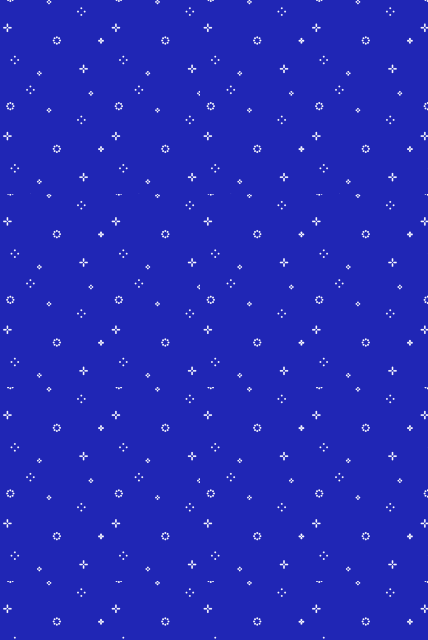
Write a Shadertoy shader that draws this pattern.

```glsl
#define CANVAS_HEIGHT 768.0           // design units from top to bottom
#define CELL vec2(130.2, 130.0)       // repeat of the scattered motifs
#define BLOCK_HEIGHT 232.4            // cells restart, cropped, at each block
#define SEAM_X 240.5                  // cells restart, cropped, at this column
#define EDGE 0.7                      // half width of the smoothing, in pixels
#define GROUND vec3(0.125, 0.150, 0.710)
#define INK vec3(0.98, 0.98, 1.0)

const float TAU = 6.2831853;

// Motif styles: petal count, inner radius, outer radius, petal half width
const vec4 STYLES[5] = vec4[5](
    vec4(4.0, 4.0, 4.0, 1.05),        // open diamond of dots
    vec4(4.0, 1.9, 4.1, 0.95),        // cross of dashes
    vec4(8.0, 3.8, 3.8, 1.10),        // ring of dots
    vec4(4.0, 1.4, 2.3, 1.10),        // small flower
    vec4(4.0, 1.75, 1.75, 1.0)        // tight diamond of dots
);

// Motifs in one cell: centre x, centre y from the top, style index
const int MOTIF_COUNT = 11;
const vec3 MOTIFS[MOTIF_COUNT] = vec3[MOTIF_COUNT](
    vec3(97.6, 13.9, 0.0), vec3(17.8, 72.0, 0.0), vec3(36.5, 107.8, 0.0),
    vec3(8.9, 33.3, 1.0), vec3(100.3, 82.6, 1.0),
    vec3(68.2, 48.6, 2.0), vec3(12.4, 127.4, 2.0),
    vec3(121.2, 48.9, 3.0),
    vec3(47.2, 88.0, 4.0), vec3(109.1, 112.0, 4.0), vec3(58.8, 2.3, 4.0)
);

// Distance to petals set evenly around the origin
float petalDistance(vec2 p, vec4 style) {
    float sector = TAU / style.x;
    float angle = atan(p.y, p.x + 1e-5);
    angle -= sector * round(angle / sector);
    vec2 folded = length(p) * vec2(cos(angle), sin(angle));
    folded.x -= clamp(folded.x, style.y, style.z);
    return length(folded) - style.w;
}

// Distance to the nearest motif in the endless grid of cells
float patternDistance(vec2 p) {
    float nearest = 1e5;
    for (int i = 0; i < MOTIF_COUNT; i++) {
        vec2 offset = p - MOTIFS[i].xy;
        offset -= CELL * round(offset / CELL);
        nearest = min(nearest, petalDistance(offset, STYLES[int(MOTIFS[i].z)]));
    }
    return nearest;
}

void mainImage(out vec4 fragColor, in vec2 fragCoord) {
    float pixel = CANVAS_HEIGHT / iResolution.y;
    vec2 p = vec2(fragCoord.x, iResolution.y - fragCoord.y) * pixel;

    // Restart the cells at the block seams
    p.x -= SEAM_X * step(SEAM_X, p.x);
    p.y = mod(p.y, BLOCK_HEIGHT);

    float blur = EDGE * pixel;
    float ink = 1.0 - smoothstep(-blur, blur, patternDistance(p));
    fragColor = vec4(mix(GROUND, INK, ink), 1.0);
}
```
